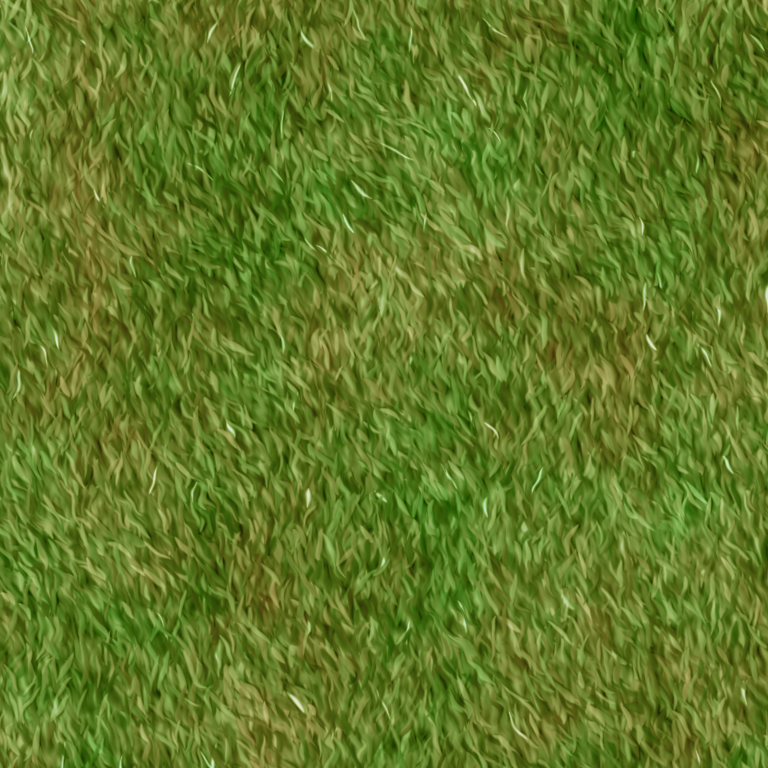
This texture is drawn by a WebGL 1 fragment shader. Its source:

```glsl
precision highp float;
// Sunlit lawn: layers of short, tapered, leaning grass blades painted back to
// front over streaked gradient noise. Each blade carries a tone and a warmth;
// the final tone is looked up in a ramp from deep shade to pale glint.

uniform vec2 u_resolution;

#define LAYERS 6
#define CELL 0.029         // spacing of blades within one layer
#define BLADE_WIDTH 0.0042 // largest half width
#define LEAN 0.27          // mean lean to the left, in radians
#define LEAN_SPREAD 1.25   // random spread of the lean
#define SOFTNESS 0.0019    // edge blur
#define TONE_SPREAD 3.3    // range of tone between blades
#define SHADE 0.5          // darkening beside each blade
#define PATCH_TONE 0.75    // strength of broad light and dark patches
#define GLINT_SHARE 0.012  // share of blades that shine

const vec3 DEEP   = vec3(0.11, 0.17, 0.01);
const vec3 SHADOW = vec3(0.22, 0.30, 0.03);
const vec3 DARK   = vec3(0.29, 0.39, 0.06);
const vec3 GREEN  = vec3(0.39, 0.485, 0.152);
const vec3 LIGHT  = vec3(0.49, 0.58, 0.25);
const vec3 PALE   = vec3(0.60, 0.69, 0.36);
const vec3 GLINT  = vec3(0.86, 0.90, 0.80);

vec4 hash4(vec2 p) {
  vec4 h = fract(p.xyxy * vec4(0.1031, 0.1030, 0.0973, 0.1099));
  h += dot(h, h.wzxy + 33.33);
  return fract((h.xxyz + h.yzzw) * h.zywx);
}

float cornerSlope(vec2 cell, vec2 offset) {
  float angle = 6.2832 * hash4(cell + 211.0).x;
  return dot(vec2(cos(angle), sin(angle)), offset);
}

float gradientNoise(vec2 p) {
  vec2 i = floor(p), f = p - i;
  vec2 w = f * f * f * (f * (f * 6.0 - 15.0) + 10.0);
  vec2 e = vec2(1.0, 0.0);
  float low = mix(cornerSlope(i, f), cornerSlope(i + e, f - e), w.x);
  float high = mix(cornerSlope(i + e.yx, f - e.yx), cornerSlope(i + 1.0, f - 1.0), w.x);
  return mix(low, high, w.y);
}

vec2 rotate(vec2 p, float angle) {
  float c = cos(angle), s = sin(angle);
  return vec2(c * p.x + s * p.y, c * p.y - s * p.x);
}

// Paints one blade over ground = (tone, warmth).
vec2 paintBlade(vec2 ground, vec2 p, vec2 id, float lean, float blur) {
  vec4 place = hash4(id);
  vec4 look = hash4(id + 71.3);
  vec2 q = rotate(p - place.xy * CELL, lean + (place.z - 0.5) * LEAN_SPREAD);
  float halfLength = CELL * mix(0.45, 0.95, place.w);
  float along = q.y / halfLength;
  q.x += (look.w - 0.5) * 0.008 * along * along;

  float glint = step(1.0 - GLINT_SHARE, look.x);
  float width = BLADE_WIDTH * mix(0.45, 1.0, look.z) * (1.0 - 0.4 * glint);
  float halfWidth = width * (1.0 - along * along);
  float inside = halfWidth - abs(q.x);
  float shade = smoothstep(-blur, blur * 1.5, halfWidth - abs(q.x - 0.0025));
  float cover = smoothstep(-blur, blur, inside);
  float tips = 1.0 - smoothstep(0.75, 1.0, abs(along));

  float tone = (look.x - 0.5) * TONE_SPREAD + 0.15 - 0.35 * q.x / width + 1.6 * glint;
  float warmth = (look.y - 0.5) * 2.4 - 1.2 * glint;
  ground.x -= SHADE * shade * tips;
  return mix(ground, vec2(tone, warmth), 0.88 * cover * tips);
}

float rampStep(float tone, float start, float span) {
  return clamp((tone / 0.87 - start) / span, 0.0, 1.0);
}

vec3 grassColour(float tone) {
  vec3 c = mix(DEEP, SHADOW, rampStep(tone, -3.0, 1.0));
  c = mix(c, DARK, rampStep(tone, -2.0, 1.0));
  c = mix(c, GREEN, rampStep(tone, -1.0, 1.0));
  c = mix(c, LIGHT, rampStep(tone, 0.0, 1.0));
  c = mix(c, PALE, rampStep(tone, 1.0, 1.0));
  return mix(c, GLINT, rampStep(tone, 2.0, 1.8));
}

void main() {
  vec2 uv = gl_FragCoord.xy / min(u_resolution.x, u_resolution.y);
  float blur = max(SOFTNESS, 1.0 / min(u_resolution.x, u_resolution.y));

  // Broad patches, and a slight warp that makes the blades irregular.
  float patches = gradientNoise(uv * 3.1 + 4.7) + 0.7 * gradientNoise(uv * 9.0 + 17.0);
  float dryness = gradientNoise(uv * 4.3 + 31.0) + 0.8 * gradientNoise(uv * 13.0 + 53.0);
  float lean = LEAN + 0.9 * gradientNoise(uv * 5.0 + 83.0);
  vec2 p = uv + 0.005 * vec2(gradientNoise(uv * 42.0), gradientNoise(uv * 42.0 + 97.0));

  // Streaked ground, then the blades from far to near.
  vec2 streak = rotate(p, LEAN) * vec2(95.0, 32.0) + 150.0;
  float fibre = gradientNoise(streak) + 0.6 * gradientNoise(streak * 1.9 + 11.0);
  vec2 ground = vec2(1.8 * fibre - 0.3, 0.0);
  for (int layer = 0; layer < LAYERS; layer++) {
    float n = float(layer);
    vec2 shifted = p + vec2(0.37, 0.61) * n * CELL;
    vec2 cell = floor(shifted / CELL);
    for (int row = 0; row < 3; row++) {
      for (int column = -1; column <= 1; column++) {
        vec2 id = cell + vec2(float(column), 1.0 - float(row));
        ground = paintBlade(ground, shifted - id * CELL, id + 37.0 * n + 5.0, lean, blur);
      }
    }
  }

  float tone = ground.x + PATCH_TONE * patches + 0.9 * fibre + 0.12;
  float warmth = ground.y + 2.2 * dryness;
  vec3 colour = grassColour(tone) + warmth * vec3(0.045, -0.006, 0.014);
  gl_FragColor = vec4(clamp(colour, 0.0, 1.0), 1.0);
}
```
